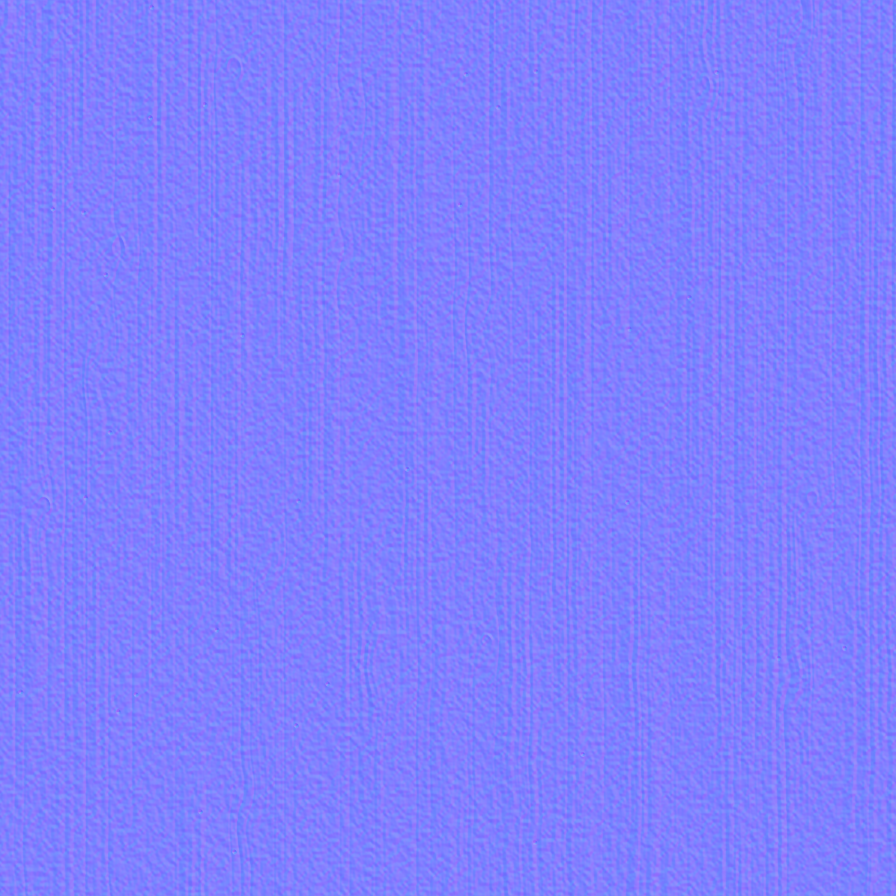
Give the GLSL for this texture map, as a three.js fragment shader.

```glsl
varying vec2 vUv;

float hash(vec2 p) {
  vec3 q = fract(p.xyx * vec3(0.1031, 0.1030, 0.0973));
  q += dot(q, q.yzx + 33.33);
  return fract((q.x + q.y) * q.z);
}

float noise(vec2 p) {
  vec2 i = floor(p), f = fract(p);
  f = f * f * (3.0 - 2.0 * f);
  return mix(mix(hash(i), hash(i + vec2(1, 0)), f.x),
             mix(hash(i + vec2(0, 1)), hash(i + vec2(1, 1)), f.x), f.y);
}

// Sparse knots: x is the sideways push on the fibres, y the height of a curled crease
vec2 knots(vec2 p) {
  vec2 sum = vec2(0.0);
  vec2 cell = floor(p * 6.0);
  for (int j = -1; j <= 1; j++)
    for (int i = -1; i <= 1; i++) {
      vec2 c = cell + vec2(i, j);
      float present = step(0.66, hash(c + 71.0));
      vec2 center = (c + 0.2 + 0.6 * vec2(hash(c + 13.0), hash(c + 37.0))) / 6.0;
      vec2 d = p - center;
      vec2 s = d * vec2(55.0, 20.0);
      sum.x += present * exp(-dot(s, s)) * (0.006 * sin(d.y * 50.0 + 6.0 * hash(c)) - 0.2 * d.x);
      float ring = abs(length(d * vec2(1.0, 0.6)) - 0.010 + 0.008 * noise(p * 60.0));
      float open = smoothstep(-0.008, 0.008, d.y + d.x * (hash(c + 5.0) - 0.5) * 3.0);
      sum.y += present * open * step(0.5, hash(c + 91.0)) * exp(-ring * ring * 300000.0);
    }
  return sum;
}

// Narrow valleys, one per column, each fading in and out along its length
float grooves(vec2 p, float columns) {
  float sum = 0.0;
  float column = floor(p.x * columns);
  for (int i = -1; i <= 1; i++) {
    float c = column + float(i);
    float d = p.x - (c + 0.15 + 0.7 * hash(vec2(c, columns))) / columns;
    float along = noise(vec2(c * 7.0 + 0.5, p.y * 3.5 + 50.0 * hash(vec2(c, 4.0))));
    sum += smoothstep(0.3, 0.85, along) * exp(-d * d * 380000.0);
  }
  return sum;
}

// Tiny round pits
float pits(vec2 p) {
  vec2 cell = floor(p * 28.0);
  vec2 center = 0.2 + 0.6 * vec2(hash(cell + 3.0), hash(cell + 9.0));
  float d = length(fract(p * 28.0) - center) / 28.0;
  return step(0.97, hash(cell + 51.0)) * (1.0 - smoothstep(0.0004, 0.0027, d));
}

float height(vec2 p) {
  vec2 knot = knots(p);
  vec2 q = p + vec2(knot.x, 0.0);
  q.x += 0.004 * (noise(p * vec2(14.0, 20.0)) - 0.5) * smoothstep(0.5, 0.8, noise(p * 6.0 + 40.0));

  // Long fibres, stronger in some bands than in others
  float band = 0.3 + 0.9 * smoothstep(0.2, 0.8, noise(q * vec2(28.0, 4.0) + 8.0));
  float fibres = noise(q * vec2(205.0, 3.5));
  float threads = noise(q * vec2(290.0, 8.0) + 60.0);
  float h = band * (0.00075 * fibres + 0.0005 * threads);
  h -= 0.00042 * grooves(q, 80.0);

  // Fine rough surface
  h += 0.00068 * noise(p * vec2(195.0, 185.0) + 5.0);
  h += 0.00046 * noise(p * vec2(300.0, 280.0) + 90.0);
  return h + 0.0007 * knot.y - 0.0011 * pits(p);
}

void main() {
  float e = 0.0009;
  vec2 slope = vec2(height(vUv + vec2(e, 0)) - height(vUv - vec2(e, 0)),
                    height(vUv + vec2(0, e)) - height(vUv - vec2(0, e))) / (2.0 * e);
  // Limit steep slopes softly
  vec2 tilt = -slope / sqrt(1.0 + slope * slope * 20.0);
  vec3 normal = normalize(vec3(tilt + 0.005, 1.0));
  gl_FragColor = vec4(normal * 0.5 + 0.5, 1.0);
}
```
